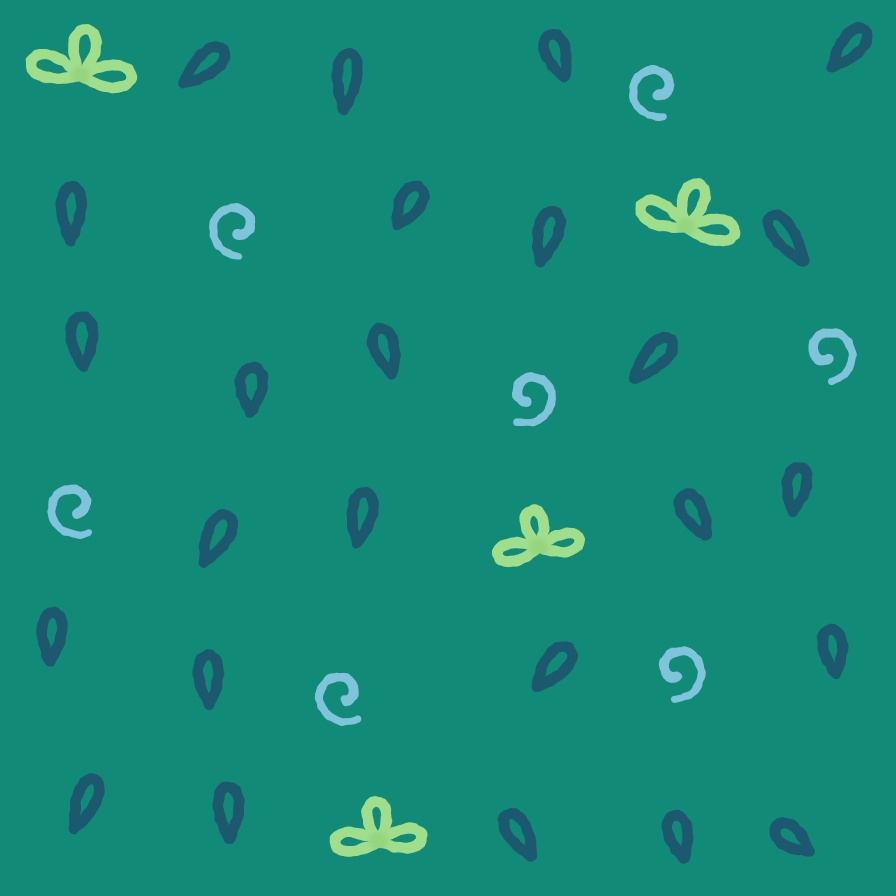
This pattern is drawn by a WebGL 2 fragment shader. Its source:

```glsl
#version 300 es
precision highp float;
// Hand-drawn seeds, three-petal sprigs and small curls scattered on teal.
// A jittered grid holds one motif per cell; each motif is a stroked curve,
// drawn as the distance to short segments, with its edge roughened by sines.

#define CELLS 6.0
#define SEED_JITTER 0.25
#define CURL_JITTER 0.20
#define SPRIG_JITTER 0.12
#define SEED_SIZE vec2(0.092, 0.165)
#define PETAL_SIZE vec2(0.098, 0.155)
#define STROKE 0.036
#define ROUGHNESS 0.0025
#define CURVE_STEPS 24

uniform vec2 u_resolution;
out vec4 fragColor;

const float TAU = 6.2831853;
const vec3 TEAL = vec3(0.07, 0.54, 0.47);
const vec3 NAVY = vec3(0.11, 0.35, 0.43);
const vec3 LIME = vec3(0.63, 0.87, 0.55);
const vec3 SKY = vec3(0.50, 0.77, 0.86);

vec3 hash3(vec2 cell) {
  vec3 h = fract(cell.xyx * vec3(0.1031, 0.1030, 0.0973) + 0.37);
  h += dot(h, h.yxz + 33.33);
  return fract((h.xxy + h.yzz) * h.zyx);
}

vec2 rotate(vec2 p, float angle) {
  float c = cos(angle), s = sin(angle);
  return vec2(c * p.x - s * p.y, s * p.x + c * p.y);
}

float segmentDistance(vec2 p, vec2 a, vec2 b) {
  vec2 ab = b - a;
  float t = clamp(dot(p - a, ab) / max(dot(ab, ab), 1e-9), 0.0, 1.0);
  return length(p - a - ab * t);
}

// Closed teardrop outline with its point at the bottom
float teardrop(vec2 p, vec2 size) {
  float d = 1.0;
  vec2 a = vec2(0.0, -size.y);
  for (int i = 1; i <= CURVE_STEPS; i++) {
    float t = TAU * float(i) / float(CURVE_STEPS);
    vec2 b = size * vec2(sin(t) * sin(0.5 * t), -cos(t));
    d = min(d, segmentDistance(p, a, b));
    a = b;
  }
  return d - STROKE;
}

// Open spiral: thick inner hook, thinner tail running downward
float curl(vec2 p) {
  float d = 1.0;
  vec2 a = 0.05 * vec2(cos(-1.4), sin(-1.4));
  for (int i = 1; i <= CURVE_STEPS; i++) {
    float u = float(i) / float(CURVE_STEPS);
    float angle = mix(-1.4, 4.9, u);
    vec2 b = mix(0.05, 0.20, u) * vec2(cos(angle), sin(angle));
    d = min(d, segmentDistance(p, a, b) - STROKE * mix(1.0, 0.65, u));
    a = b;
  }
  return d;
}

// Three petals fanned out from a shared joint
float sprig(vec2 p, float scale, float skew) {
  float d = 1.0;
  for (int i = -1; i <= 1; i++) {
    float side = float(i);
    float lean = side * 1.5 + skew * (1.0 - 0.4 * side);
    vec2 size = scale * PETAL_SIZE * vec2(1.0, 1.0 + 0.1 * abs(side));
    d = min(d, teardrop(rotate(p, lean) - vec2(0.0, size.y), size));
  }
  return d;
}

void main() {
  vec2 grid = CELLS * gl_FragCoord.xy / min(u_resolution.x, u_resolution.y);
  float pixel = CELLS / min(u_resolution.x, u_resolution.y);
  vec2 home = floor(grid);
  float rough = ROUGHNESS * (sin(grid.x * 47.0 + 2.0 * sin(grid.y * 31.0))
                           + sin(grid.y * 59.0 + 2.0 * sin(grid.x * 37.0)));
  vec3 color = TEAL;

  for (int y = -1; y <= 1; y++)
  for (int x = -1; x <= 1; x++) {
    vec2 cell = home + vec2(x, y);
    vec3 place = hash3(cell + 11.0) * 2.0 - 1.0;
    vec3 shape = hash3(cell + 47.0);

    // A skewed lattice keeps the rarer motifs apart
    float kind = floor(mod(cell.x + 4.0 * cell.y + 0.5, 9.0));
    bool isSprig = kind == 2.0;
    bool isCurl = kind == 6.0 || kind == 8.0;
    float jitter = isSprig ? SPRIG_JITTER : isCurl ? CURL_JITTER : SEED_JITTER;
    vec2 p = grid - cell - 0.5 - jitter * place.xy;
    if (dot(p, p) > 0.25) continue;

    float d;
    vec3 ink = NAVY;
    if (isSprig) {
      vec2 q = p + vec2(0.0, 0.08);
      d = sprig(q, mix(0.8, 1.05, shape.x), 0.35 * place.z);
      float joint = 1.0 - smoothstep(0.03, 0.09, length(q));
      ink = LIME * mix(vec3(1.0), vec3(0.93, 0.96, 0.90), joint);
    } else if (isCurl) {
      p.x *= shape.x < 0.5 ? -1.0 : 1.0;
      d = curl(rotate(p, 0.4 * place.z) - vec2(0.0, 0.03));
      ink = SKY;
    } else {
      float tilt = place.z * (0.45 + 0.65 * place.z * place.z);
      d = teardrop(rotate(p, tilt), SEED_SIZE * mix(vec2(0.92, 0.8), vec2(1.08, 1.15), shape.xy));
    }
    color = mix(color, ink, clamp(0.5 - (d + rough) / pixel, 0.0, 1.0));
  }
  fragColor = vec4(color, 1.0);
}
```
